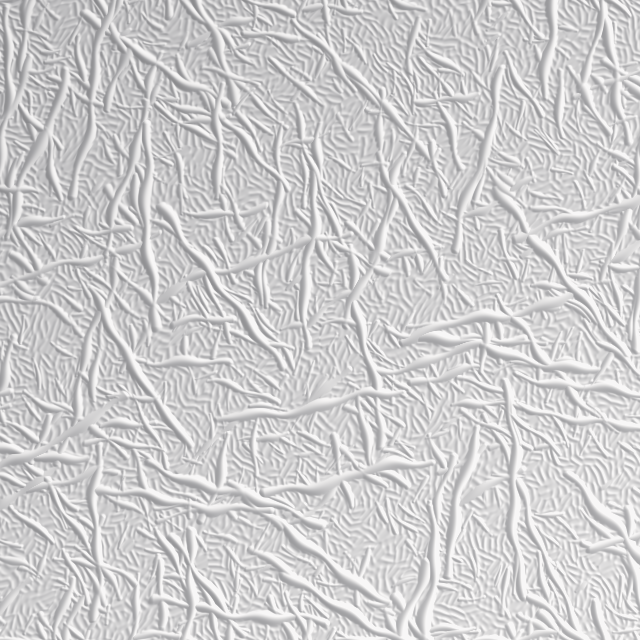
Reproduce this texture procedurally as a WebGL 1 fragment shader.

```glsl
precision highp float;
// Embossed white wallpaper: plump ridges of three sizes crossing over a wrinkled floor.
// Ridges are lumpy capsule strokes on a jittered cell grid; the floor is cellular noise whose
// cells carry short waves. The joined height field is lit by its slope toward the light.
uniform vec2 u_resolution;

// Per layer: cell size, ridge radius, longest half length (canvas units)
const vec3 LONG_RIDGES   = vec3(0.200, 0.0125, 0.172);
const vec3 MEDIUM_RIDGES = vec3(0.090, 0.0096, 0.066);
const vec3 SMALL_RIDGES  = vec3(0.044, 0.0068, 0.026);

const float WRINKLE_CELL   = 0.0165;
const float WRINKLE_PERIOD = 0.0112;
const float WRINKLE_HEIGHT = 0.0034;
const float WRINKLE_FOCUS  = 5.0;    // how sharply wrinkle cells meet

const float STEEP_ANGLE   = 1.82;   // main lean of the ridges, radians
const float FLAT_ANGLE    = -0.05;  // lean of the crossing ridges
const float STEEP_SHARE   = 0.64;
const float RELIEF        = 0.80;   // ridge height relative to its radius
const float MELT          = 0.0022; // rounding where layers meet
const float SLOPE_STEP    = 0.0013;
const vec2  LIGHT_DIR     = vec2(0.80, 0.60);
const float BASE_TONE     = 0.806;
const float LIGHT_GAIN    = 0.27;
const float FALLOFF       = 0.14;   // brightening toward the lower right
const vec3  SHADOW_TINT   = vec3(0.995, 0.995, 1.012);
const vec3  LIGHT_TINT    = vec3(1.004, 0.999, 0.998);

vec4 hash4(vec3 key) {
  vec4 n = vec4(dot(key, vec3(127.1, 311.7, 74.7)),
                dot(key, vec3(269.5, 183.3, 246.1)),
                dot(key, vec3(113.5, 271.9, 124.6)),
                dot(key, vec3(419.2, 371.9, 168.2)));
  return fract(sin(n) * 43758.5453);
}

// Layered sines bend the straight strokes
vec2 bend(vec2 p) {
  vec2 slow = sin(p.yx * vec2(27.0, 31.0) + p * 11.0 + vec2(0.4, 2.1));
  vec2 quick = sin(p.yx * vec2(71.0, 83.0) - p * 23.0 + vec2(1.7, 4.0));
  return p + 0.0055 * slow + 0.0027 * quick;
}

// Height of one rounded, lumpy stroke through the origin
float ridge(vec2 p, float angle, float halfLength, float radius, float phase) {
  vec2 axis = vec2(cos(angle), sin(angle));
  float along = clamp(dot(p, axis), -halfLength, halfLength);
  float end = along / halfLength;
  float lumps = 0.94 + 0.24 * sin(along / radius * 0.8 + phase);
  float width = radius * lumps * (1.0 - 0.2 * end * end);
  float d = length(p - axis * along) / width;
  float profile = max(1.0 - d * d, 0.0);
  return RELIEF * width * profile * profile;
}

// Highest of the strokes scattered in the neighbouring cells
float ridgeLayer(vec2 p, vec3 layer, float spread, float share, float seed) {
  vec2 home = floor(p / layer.x);
  float height = 0.0;
  for (int y = -1; y <= 1; y++) {
    for (int x = -1; x <= 1; x++) {
      vec2 cell = home + vec2(float(x), float(y));
      for (int k = 0; k < 3; k++) {
        vec4 form = hash4(vec3(cell + 17.0, seed + float(k) + 5.0));
        if (form.w > share) continue;
        vec4 place = hash4(vec3(cell, seed + float(k)));
        float lean = form.x < STEEP_SHARE ? STEEP_ANGLE : FLAT_ANGLE;
        float angle = lean + (place.z - 0.5) * spread;
        vec2 center = (cell + place.xy) * layer.x;
        float halfLength = layer.z * mix(0.5, 1.0, place.w);
        float radius = layer.y * mix(0.75, 1.1, form.y);
        height = max(height, ridge(p - center, angle, halfLength, radius, 6.28 * form.z));
      }
    }
  }
  return height;
}

// Short waves, each cell with its own direction, blended by nearness
float wrinkles(vec2 p) {
  vec2 q = p / WRINKLE_CELL;
  vec2 home = floor(q);
  float sum = 0.0;
  float total = 0.0001;
  for (int y = -1; y <= 1; y++) {
    for (int x = -1; x <= 1; x++) {
      vec2 cell = home + vec2(float(x), float(y));
      vec4 rnd = hash4(vec3(cell, 53.0));
      vec2 toPoint = q - cell - rnd.xy;
      float angle = STEEP_ANGLE + (rnd.z - 0.5) * 2.8;
      float across = dot(toPoint, vec2(-sin(angle), cos(angle))) * WRINKLE_CELL;
      float weight = exp(-WRINKLE_FOCUS * dot(toPoint, toPoint));
      sum += weight * cos(6.2832 * (across / WRINKLE_PERIOD + rnd.w));
      total += weight;
    }
  }
  return WRINKLE_HEIGHT * (0.5 + 0.5 * sum / total);
}

float softMax(float a, float b) {
  float blend = max(MELT - abs(a - b), 0.0) / MELT;
  return max(a, b) + 0.25 * MELT * blend * blend;
}

float relief(vec2 p) {
  vec2 bent = bend(p);
  float height = ridgeLayer(bent, LONG_RIDGES, 1.2, 0.68, 1.0);
  height = softMax(height, ridgeLayer(bent, MEDIUM_RIDGES, 1.5, 0.48, 11.0));
  height = softMax(height, ridgeLayer(bent, SMALL_RIDGES, 1.8, 0.36, 37.0));
  return softMax(height, wrinkles(bent));
}

void main() {
  vec2 p = gl_FragCoord.xy / min(u_resolution.x, u_resolution.y);

  // Slope along the light direction, softly limited
  vec2 offset = LIGHT_DIR * SLOPE_STEP;
  float slope = (relief(p - offset) - relief(p + offset)) / (2.0 * SLOPE_STEP);
  float light = slope / sqrt(1.0 + slope * slope);

  // Broad lighting across the sheet
  float sheet = FALLOFF * (0.5 * (p.x - p.y));
  float tone = BASE_TONE + sheet + LIGHT_GAIN * light;
  vec3 tint = mix(SHADOW_TINT, LIGHT_TINT, smoothstep(0.55, 0.95, tone));
  gl_FragColor = vec4(min(tone, 0.97) * tint, 1.0);
}
```
